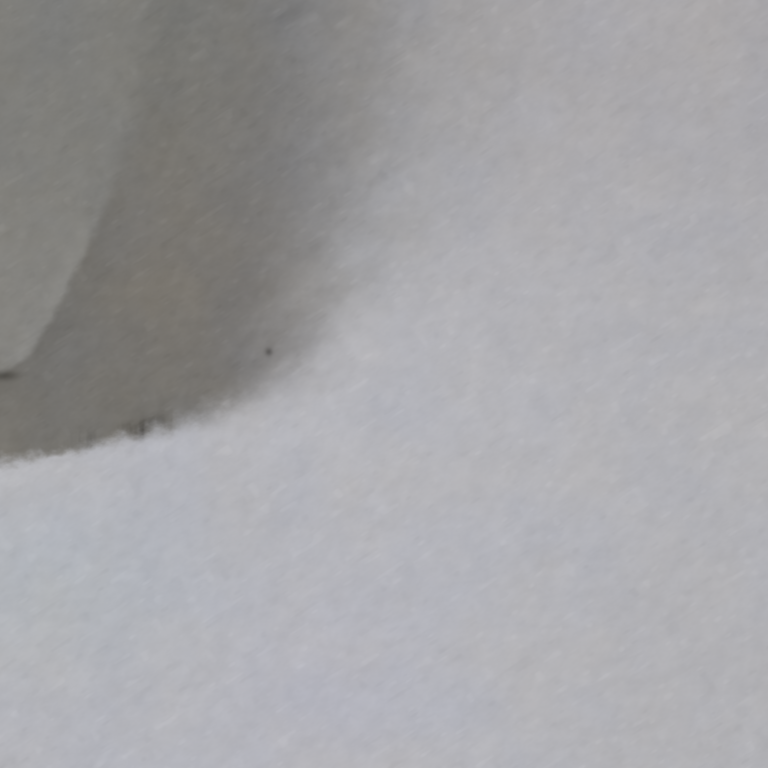
Reproduce this texture procedurally as a WebGL 2 fragment shader.

```glsl
#version 300 es
precision highp float;
// A pale, slightly rough wall with a soft grey shadow and a rounded form at upper left.
// Curved boundaries are polynomials; smoothsteps of varying width set their softness,
// and value noise adds slanted paint grain, colour mottling and a ragged shadow edge.

uniform vec2 u_resolution;
out vec4 outColor;

float hash(vec2 p) {
    vec3 q = fract(p.xyx * vec3(0.1031, 0.103, 0.0973));
    q += dot(q, q.yzx + 33.33);
    return fract((q.x + q.y) * q.z);
}

float noise(vec2 p) {
    vec2 i = floor(p), f = fract(p);
    f = f * f * (3.0 - 2.0 * f);
    return mix(mix(hash(i), hash(i + vec2(1, 0)), f.x),
               mix(hash(i + vec2(0, 1)), hash(i + vec2(1, 1)), f.x), f.y);
}

float fbm(vec2 p) {
    float sum = 0.0, amp = 0.5;
    for (int i = 0; i < 4; i++) {
        sum += amp * (noise(p) - 0.5);
        p = mat2(1.6, 1.2, -1.2, 1.6) * p + 7.3;
        amp *= 0.55;
    }
    return sum;
}

// Soft spot: 1 at the centre, falling off over the given radii
float spot(vec2 p, vec2 centre, vec2 radii) {
    vec2 q = (p - centre) / radii;
    return exp(-dot(q, q));
}

void main() {
    vec2 uv = gl_FragCoord.xy / u_resolution;
    float drop = 1.0 - uv.y;
    vec2 slanted = mat2(0.84, -0.54, 0.54, 0.84) * uv;
    float grain = fbm(slanted * vec2(20.0, 32.0));
    float ragged = fbm(uv * vec2(45.0, 60.0) + 19.0);
    float high = smoothstep(0.5, 0.95, uv.y);

    // Wall: cool and light below, duller and warmer toward the top and right
    vec3 wall = mix(vec3(0.706, 0.707, 0.727), vec3(0.662, 0.655, 0.665),
                    smoothstep(0.45, 1.05, uv.y + 0.06 * uv.x));
    wall -= vec3(0.014, 0.016, 0.022) * smoothstep(0.55, 1.0, uv.x) * (1.0 - smoothstep(0.3, 1.0, uv.y));
    wall += vec3(0.0, 0.0, 0.012) * spot(uv, vec2(0.42, 0.1), vec2(0.13));
    wall += vec3(-0.012, 0.0, 0.0) * spot(uv, vec2(0.05, 0.24), vec2(0.2, 0.12));

    // Shadow: wide penumbra on the right, crisp lower edge that softens rightward
    float rightEdge = 0.462 - 0.05 * drop - 0.29 * drop * drop;
    float fromRight = uv.x - rightEdge + 0.04 * grain;
    float rightSoft = mix(0.085, 0.125, high);
    float lowerEdge = 0.397 + 0.14 * uv.x + 0.36 * uv.x * uv.x;
    float fromLower = uv.y - lowerEdge + 0.022 * ragged;
    float lowerSoft = mix(0.013, 0.045, smoothstep(0.14, 0.38, uv.x));
    float above = smoothstep(-lowerSoft, lowerSoft, fromLower);
    float shade = above * (1.0 - smoothstep(-rightSoft, rightSoft, fromRight));
    float halo = (1.0 - smoothstep(0.0, mix(0.22, 0.34, high), fromRight))
               * smoothstep(-0.03, 0.14, fromLower);
    wall -= vec3(0.06, 0.057, 0.062) * halo;

    vec3 shadow = mix(vec3(0.457, 0.449, 0.432), vec3(0.467, 0.465, 0.45),
                      smoothstep(0.5, 1.0, uv.y));
    shadow += vec3(0.012, 0.006, 0.002) * spot(uv, vec2(0.21, 0.68), vec2(0.1, 0.2));
    shadow += vec3(0.014, 0.012, 0.022) * smoothstep(0.2, 0.4, uv.x);
    vec3 color = mix(wall, shadow, shade);

    // Dark broken contact line and faint pale rim along the lower shadow edge
    float along = 1.0 - smoothstep(0.22, 0.34, uv.x);
    float broken = smoothstep(-0.1, 0.2, fbm(vec2(uv.x * 38.0, 3.0)));
    color -= 0.075 * along * broken * smoothstep(0.05, 0.12, uv.x)
           * exp(-pow((fromLower - 0.01) / 0.008, 2.0));
    color += 0.012 * along * exp(-pow((fromLower + 0.018) / 0.012, 2.0)) * (1.0 + 5.0 * ragged);

    // Rounded form on the left, darker shadow hugging its edge
    float formEdge = 0.203 - 0.1 * drop - 0.55 * drop * drop
                   - 0.02 * smoothstep(0.46, 0.495, drop);
    float fromForm = uv.x - formEdge + 0.009 * ragged;
    float formSoft = mix(0.007, 0.034, smoothstep(0.66, 0.95, uv.y));
    float form = 1.0 - smoothstep(-formSoft, formSoft, fromForm);
    form *= smoothstep(0.498, 0.518, uv.y);
    color -= 0.02 * exp(-max(fromForm, 0.0) / 0.03) * smoothstep(0.47, 0.52, uv.y);
    vec3 formColor = mix(vec3(0.518, 0.513, 0.498), vec3(0.492, 0.49, 0.478),
                         smoothstep(0.55, 0.85, uv.y));
    formColor += 0.014 * exp(-pow((fromForm + 0.014) / 0.012, 2.0))
               * (1.0 - smoothstep(0.62, 0.8, uv.y));
    formColor -= 0.05 * (1.0 - smoothstep(0.505, 0.55, uv.y));
    color = mix(color, formColor, form);

    // Small dark flecks
    color -= 0.13 * spot(uv, vec2(0.35, 0.542), vec2(0.005, 0.005));
    color -= 0.12 * spot(uv, vec2(0.185, 0.44), vec2(0.004, 0.011));
    color -= 0.12 * spot(uv, vec2(0.004, 0.511), vec2(0.02, 0.006));

    // Slanted grain, sparse pale and dark strokes, faint colour mottling
    float fine = fbm(slanted * vec2(60.0, 95.0) + 41.0);
    float stroke = noise(slanted * vec2(55.0, 120.0) + 83.0);
    color += 0.024 * grain + 0.036 * fine;
    color += 0.016 * (smoothstep(0.75, 1.0, stroke) - smoothstep(0.25, 0.0, stroke) * 0.8);
    color += vec3(0.016, 0.005, -0.018) * fbm(uv * 13.0 + 5.0);
    outColor = vec4(clamp(color, 0.0, 1.0), 1.0);
}
```
